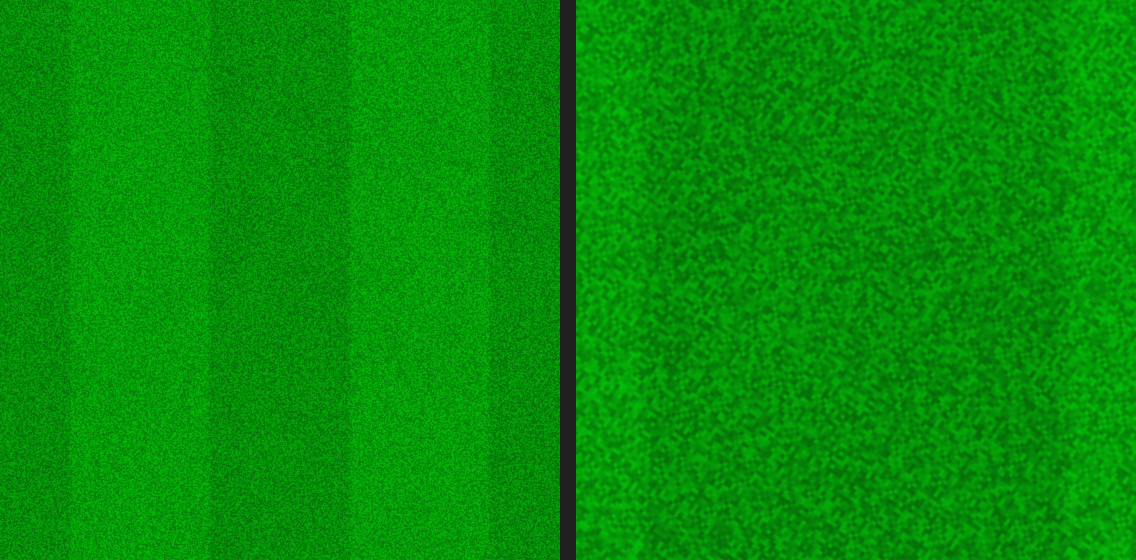
Left, the full canvas; right, a detail of the centre.
Reproduce this texture procedurally as a Shadertoy shader.

```glsl
const float TAU = 6.2831853;
const vec3 DARK_GRASS = vec3(0.02, 0.543, 0.03);
const vec3 LIGHT_GRASS = vec3(0.02, 0.602, 0.03);

// Integer hash of a lattice cell, 0 to 1
float hash(ivec2 cell) {
    uvec2 q = uvec2(cell) * uvec2(1597334673u, 3812015801u);
    uint n = (q.x ^ q.y) * 1597334673u;
    n = (n ^ (n >> 15)) * 2246822519u;
    n ^= n >> 13;
    return float(n >> 8) / 16777216.0;
}

// Smooth value noise, 0 to 1
float valueNoise(vec2 p) {
    ivec2 cell = ivec2(floor(p));
    vec2 f = fract(p);
    vec2 w = f * f * (3.0 - 2.0 * f);
    float low = mix(hash(cell), hash(cell + ivec2(1, 0)), w.x);
    float high = mix(hash(cell + ivec2(0, 1)), hash(cell + ivec2(1, 1)), w.x);
    return mix(low, high, w.y);
}

vec2 rotate(vec2 p, float angle) {
    float c = cos(angle), s = sin(angle);
    return vec2(c * p.x - s * p.y, s * p.x + c * p.y);
}

// Soft-edged mowing bands: 0 on dark, 1 on light
float mownBand(float x, float repeats, float softness) {
    return smoothstep(-softness, softness, -cos(TAU * repeats * x));
}

// Signed noise, turned off the pixel grid
float grain(vec2 uv, float frequency, float angle) {
    return valueNoise(rotate(uv, angle) * frequency) - 0.5;
}

void mainImage(out vec4 fragColor, in vec2 fragCoord) {
    vec2 uv = fragCoord / iResolution.xy;

    // Two mown repeats across, with half a dark band at each side
    vec3 color = mix(DARK_GRASS, LIGHT_GRASS, mownBand(uv.x, 2.0, 0.08));

    // Fine blades over faint worn patches
    float blades = grain(uv, 430.0, 0.6);
    float patches = grain(uv, 14.0, 0.3);
    color.g += 0.27 * blades + 0.02 * patches;

    fragColor = vec4(clamp(color, 0.0, 1.0), 1.0);
}
```
